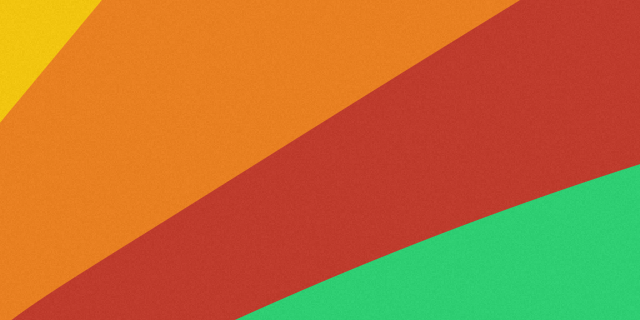
Write a WebGL 1 fragment shader that draws this background.

```glsl
precision highp float;
// Four flat colour bands fan diagonally across the canvas under fine grain.
// Each border is a gently bent height curve; bands are layered from top left
// to bottom right with edges smoothed over about one pixel.

uniform vec2 u_resolution;

const vec3 YELLOW = vec3(0.947, 0.771, 0.060);
const vec3 ORANGE = vec3(0.910, 0.500, 0.130);
const vec3 RED = vec3(0.747, 0.232, 0.175);
const vec3 GREEN = vec3(0.180, 0.808, 0.450);
const float GRAIN_ROWS = 256.0;
const float GRAIN_STRENGTH = 0.035;

float hash(vec2 cell) {
  vec3 q = fract(vec3(cell.xyx) * 0.1031);
  q += dot(q, q.yzx + 33.33);
  return fract((q.x + q.y) * q.z);
}

// Height of a border that leaves the floor at start with a slope and a bend.
float borderHeight(float x, float start, float slope, float bend) {
  float t = x - start;
  return t * (slope - bend * t);
}

// Coverage of the region below a border of the given height and slope.
float below(float y, float height, float slope, float pixel) {
  float d = (height - y) / sqrt(1.0 + slope * slope);
  return smoothstep(-0.7 * pixel, 0.7 * pixel, d);
}

// Zero-centred grain, softened by averaging two hashes.
float grain(vec2 p) {
  vec2 cell = floor(p * GRAIN_ROWS);
  return 0.5 * (hash(cell) + hash(cell + 71.0)) - 0.5;
}

void main() {
  // Canvas spans 2 by 1 units.
  vec2 p = gl_FragCoord.xy / u_resolution * vec2(2.0, 1.0);
  float pixel = 1.0 / u_resolution.y;

  // Border heights; the red one steepens a little near its foot.
  float orangeTop = borderHeight(p.x, -0.512, 1.204, 0.0);
  float footX = p.x - 0.036;
  float redTop = borderHeight(p.x, 0.036, 0.645, 0.010)
    + 0.11 * footX * exp(-6.0 * footX);
  float greenTop = borderHeight(p.x, 0.734, 0.453, 0.054);

  // Layer the bands.
  vec3 color = mix(YELLOW, ORANGE, below(p.y, orangeTop, 1.204, pixel));
  color = mix(color, RED, below(p.y, redTop, 0.635, pixel));
  color = mix(color, GREEN, below(p.y, greenTop, 0.385, pixel));

  color += GRAIN_STRENGTH * grain(p);
  gl_FragColor = vec4(clamp(color, 0.0, 1.0), 1.0);
}
```
